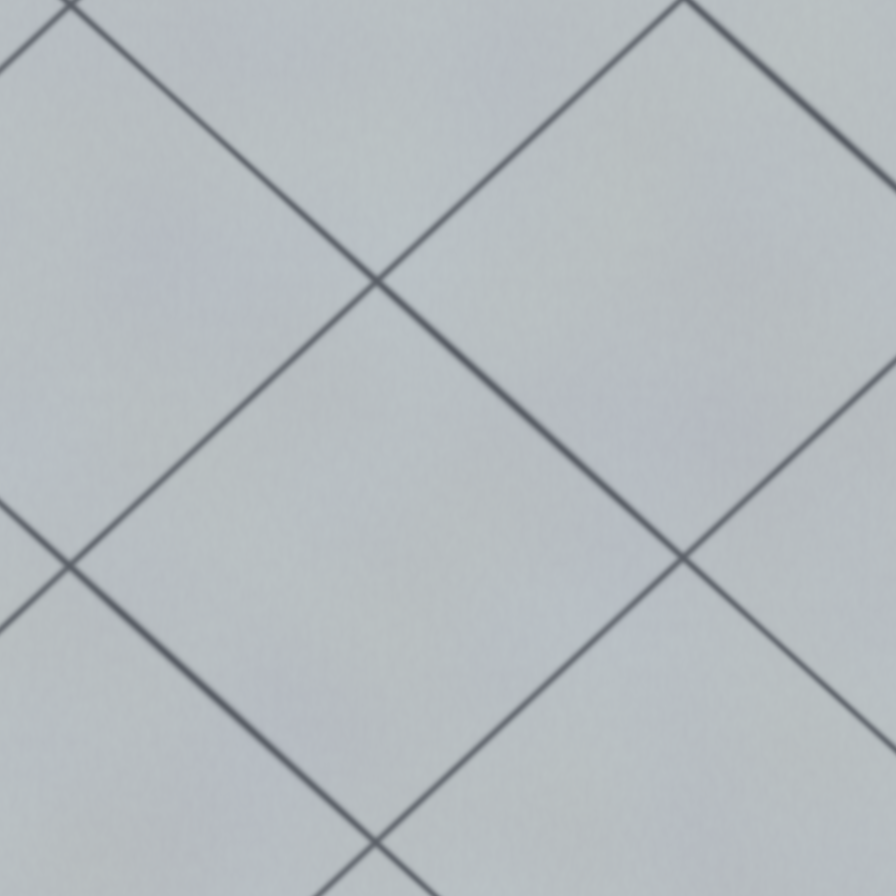
Reproduce this pattern procedurally as a three.js fragment shader.

```glsl
varying vec2 vUv;

vec2 gradientAt(vec2 cell) {
  float h = fract(sin(dot(cell, vec2(127.1, 311.7))) * 43758.5);
  return vec2(cos(6.2832 * h), sin(6.2832 * h));
}

float gradientNoise(vec2 p) {
  vec2 i = floor(p), f = fract(p);
  vec2 u = f * f * f * (f * (f * 6.0 - 15.0) + 10.0);
  vec2 e = vec2(1.0, 0.0);
  float bottom = mix(dot(gradientAt(i), f), dot(gradientAt(i + e), f - e), u.x);
  float top = mix(dot(gradientAt(i + e.yx), f - e.yx), dot(gradientAt(i + 1.0), f - 1.0), u.x);
  return mix(bottom, top, u.y);
}

float cross2(vec2 a, vec2 b) {
  return a.x * b.y - a.y * b.x;
}

// Soft-edged stroke profile
float stroke(float dist, float width) {
  return exp(-dist * dist / (width * width));
}

void main() {
  // Slightly skewed diamond lattice: one edge falls, the other rises
  vec2 fallEdge = vec2(0.3418, -0.3086);
  vec2 riseEdge = vec2(0.3431, 0.3177);
  float area = cross2(fallEdge, riseEdge);
  vec2 p = vUv - vec2(0.4206, 0.6862);
  vec2 lattice = vec2(cross2(p, riseEdge), cross2(fallEdge, p)) / area;
  vec2 line = floor(lattice + 0.5);
  vec2 dist = abs(lattice - line) * area / vec2(length(riseEdge), length(fallEdge));

  // Mottled surface with broad tone drift and fine upright grain
  float drift = gradientNoise(vUv * 3.0 + 4.0) + 0.5 * gradientNoise(vUv * 8.0);
  float grain = gradientNoise(vUv * vec2(95.0, 55.0)) + 0.7 * gradientNoise(vUv * vec2(190.0, 120.0));
  vec3 color = mix(vec3(0.73, 0.76, 0.77), vec3(0.71, 0.73, 0.75), 0.42 + 0.6 * drift + 0.35 * grain);
  color += vec3(-0.003, -0.002, 0.012) * gradientNoise(vUv * 5.0 + 17.0);

  // Falling lines swell along their length; rising lines are thinner and paler
  float swell = cos(3.1416 * (lattice.x - 0.4));
  float wear = 0.06 * gradientNoise(vUv * 24.0);
  float falling = stroke(dist.y, 0.0047 + 0.0006 * swell) * (0.9 + 0.08 * swell + wear);
  float rising = stroke(dist.x, 0.0044) * (0.8 + wear);
  float ink = 1.0 - (1.0 - falling) * (1.0 - rising);
  color = mix(color, vec3(0.35, 0.37, 0.40), ink);

  gl_FragColor = vec4(color, 1.0);
}
```
